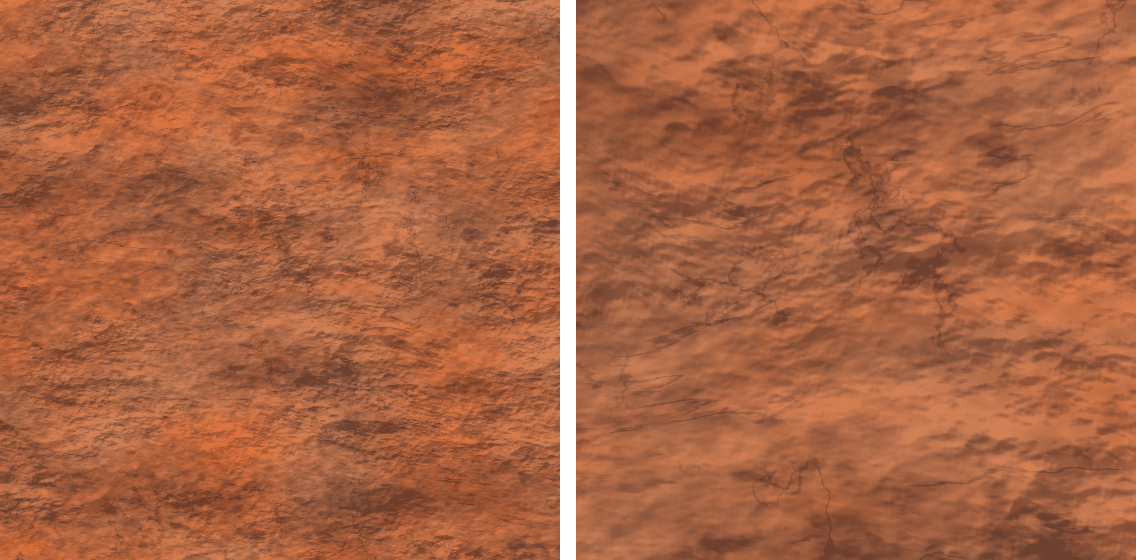
Left: the whole. Right: its middle third, enlarged.
Write a WebGL 2 fragment shader that draws this texture.

```glsl
#version 300 es
precision highp float;
// Weathered red sandstone: faint strata, chipped relief, ledge shadows and short cracks.

#define STRATA_SCALE vec2(3.0, 13.0)
#define PATCH_SCALE vec2(6.0, 9.0)
#define GRAIN_SCALE vec2(75.0, 120.0)
#define WARP 0.10
#define LEDGES 11.0
#define RELIEF 11.0
#define CRACK_WIDTH 0.020
#define BASE_TONE 0.62
#define TINT 5.0
#define DARK_ROCK vec3(0.435, 0.245, 0.175)
#define LIGHT_ROCK vec3(0.830, 0.475, 0.294)
#define ORANGE_SHIFT vec3(0.016, -0.020, -0.034)

uniform vec2 u_resolution;
out vec4 fragColor;

float hash(vec2 cell) {
    vec3 h = fract(cell.xyx * 0.1031);
    h += dot(h, h.yzx + 33.33);
    return fract((h.x + h.y) * h.z);
}

float noise(vec2 p) {
    vec2 cell = floor(p);
    vec2 f = p - cell;
    f = f * f * (3.0 - 2.0 * f);
    float low = mix(hash(cell), hash(cell + vec2(1, 0)), f.x);
    float high = mix(hash(cell + vec2(0, 1)), hash(cell + vec2(1, 1)), f.x);
    return mix(low, high, f.y);
}

const mat2 OCTAVE_TURN = mat2(1.62, 1.22, -1.22, 1.62);

// Layered noise, normalised to 0..1
float fbm(vec2 p, int octaves) {
    float sum = 0.0, total = 0.0, weight = 1.0;
    for (int i = 0; i < octaves; i++) {
        sum += weight * noise(p);
        total += weight;
        weight *= 0.56;
        p = OCTAVE_TURN * p + 17.3;
    }
    return sum / total;
}

// Layered noise with sharp crests
float ridges(vec2 p, int octaves) {
    float sum = 0.0, total = 0.0, weight = 1.0;
    for (int i = 0; i < octaves; i++) {
        sum += weight * (1.0 - abs(2.0 * noise(p) - 1.0));
        total += weight;
        weight *= 0.55;
        p = OCTAVE_TURN * p + 9.7;
    }
    return sum / total;
}

float rockHeight(vec2 p) {
    return 0.40 * fbm(p * vec2(8.0, 15.0) + 4.0, 6)
         + 0.42 * ridges(p * vec2(8.0, 14.0) + 31.0, 6);
}

// Thin ragged lines along the middle level of a noise field
float cracks(vec2 p, float width) {
    return 1.0 - smoothstep(0.2 * width, width, abs(fbm(p, 7) - 0.5));
}

float patchMask(vec2 p, float low, float high) {
    return smoothstep(low, high, fbm(p, 4));
}

void main() {
    vec2 uv = gl_FragCoord.xy / u_resolution;

    // Bend the layers gently; chips follow only part of the bend
    vec2 bend = vec2(fbm(uv * vec2(4.0, 5.0) + 50.0, 2), fbm(uv * vec2(3.0, 3.5) + 80.0, 3));
    vec2 p = uv + WARP * (bend - 0.5);
    vec2 chip = mix(uv, p, 0.4);

    // Broad bands, stains and grain
    float tone = BASE_TONE;
    tone += 0.78 * (fbm(p * STRATA_SCALE + 12.0, 7) - 0.5);
    tone += 0.78 * (fbm(chip * PATCH_SCALE + 63.0, 7) - 0.5);
    tone += 0.48 * (fbm(uv * GRAIN_SCALE + 5.0, 2) - 0.5);

    // Light from the upper left
    float slope = rockHeight(chip) - rockHeight(chip + vec2(-0.0016, 0.0026));
    float rough = mix(0.5, 1.4, patchMask(chip * vec2(5.0, 8.0) + 90.0, 0.40, 0.60));
    tone += clamp(RELIEF * rough * slope, -0.34, 0.22);

    // Broken shadows under ledges
    float layer = fract(p.y * LEDGES + 2.6 * fbm(p * vec2(3.0, 6.0) + 24.0, 7));
    float shadow = pow(layer, 8.0) * (1.0 - smoothstep(0.95, 1.0, layer));
    tone -= 0.36 * shadow * patchMask(chip * vec2(7.0, 17.0) + 41.0, 0.48, 0.62);

    // Short fissures along the bedding and across it
    float bedding = cracks(p * vec2(6.0, 20.0) + 71.0, CRACK_WIDTH)
                  * patchMask(chip * vec2(13.0, 18.0) + 15.0, 0.49, 0.60);
    float cross = cracks(chip * vec2(13.0, 11.0) + 36.0, 0.8 * CRACK_WIDTH)
                * patchMask(chip * vec2(14.0, 14.0) + 58.0, 0.50, 0.61);
    tone -= 0.30 * bedding + 0.26 * cross;

    // Dark pitted flakes
    float flakes = patchMask(chip * vec2(26.0, 48.0) + 27.0, 0.58, 0.68);
    tone -= 0.26 * flakes * patchMask(chip * vec2(5.0, 9.0) + 7.0, 0.43, 0.56);

    // Colour runs from pale pink to iron orange
    float iron = TINT * (fbm(p * vec2(5.0, 10.0) + 99.0, 7) - 0.5);
    tone = clamp(tone, 0.0, 1.02);
    vec3 colour = mix(DARK_ROCK, LIGHT_ROCK, tone);
    colour += ORANGE_SHIFT * clamp(iron, -1.2, 1.5) * (0.4 + 0.7 * tone);
    fragColor = vec4(colour, 1.0);
}
```
